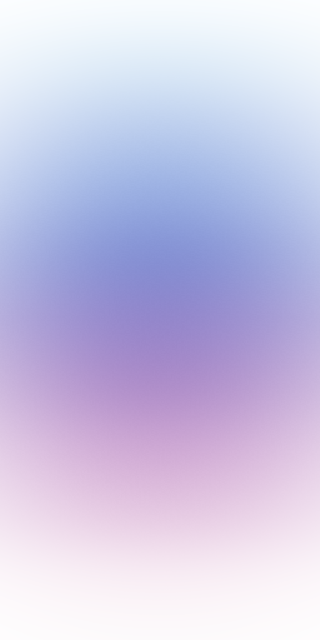
Reproduce this background procedurally as a Shadertoy shader.

```glsl
// A soft vertical glow: white, blue, violet, pink and white again.
// A smooth spline ramp gives the tint along the axis, a Gaussian
// falloff thins it towards the sides, and a faint grain textures it.

// Strength of the tint (white minus colour) on the axis, bottom to top
const int LAST = 10;
const vec3 TINT[11] = vec3[11](
    vec3(0.010, 0.020, 0.015),
    vec3(0.030, 0.075, 0.045),
    vec3(0.105, 0.215, 0.115),
    vec3(0.195, 0.340, 0.170),
    vec3(0.320, 0.445, 0.210),
    vec3(0.420, 0.470, 0.203),
    vec3(0.475, 0.430, 0.170),
    vec3(0.395, 0.315, 0.115),
    vec3(0.265, 0.195, 0.070),
    vec3(0.130, 0.080, 0.030),
    vec3(0.030, 0.015, 0.003));

const float GRAIN_CELLS = 256.0;
const float GRAIN_AMOUNT = 0.008;

float hash(vec2 p) {
    return fract(sin(dot(p, vec2(127.1, 311.7))) * 43758.5453);
}

vec3 tintStop(int index) {
    return TINT[clamp(index, 0, LAST)];
}

// Catmull-Rom interpolation through the stops, height in 0..1
vec3 axisTint(float height) {
    float position = clamp(height, 0.0, 1.0) * float(LAST);
    int i = min(int(position), LAST - 1);
    float t = position - float(i);
    vec3 a = tintStop(i - 1);
    vec3 b = tintStop(i);
    vec3 c = tintStop(i + 1);
    vec3 d = tintStop(i + 2);
    return b + 0.5 * t * (c - a + t * (2.0 * a - 5.0 * b + 4.0 * c - d
                        + t * (3.0 * (b - c) + d - a)));
}

// The glow narrows towards the top and bottom, rounding its outline
float sideFalloff(float side, float height) {
    float fromMiddle = abs(2.0 * height - 1.0);
    float narrowing = mix(0.39, 0.72, fromMiddle);
    return exp(-narrowing * side * side);
}

void mainImage(out vec4 fragColor, in vec2 fragCoord) {
    vec2 uv = fragCoord / iResolution.xy;
    float side = 2.0 * uv.x - 1.0;

    // Tinted glow on white
    vec3 tint = axisTint(uv.y) * sideFalloff(side, uv.y);

    // Fine grain, strongest where the tint is deep
    vec2 cell = floor(fragCoord / iResolution.x * GRAIN_CELLS);
    float grain = (hash(cell) - 0.5) * GRAIN_AMOUNT;
    grain *= smoothstep(0.0, 0.3, tint.g);

    fragColor = vec4(clamp(vec3(1.0) - tint + grain, 0.0, 1.0), 1.0);
}
```
